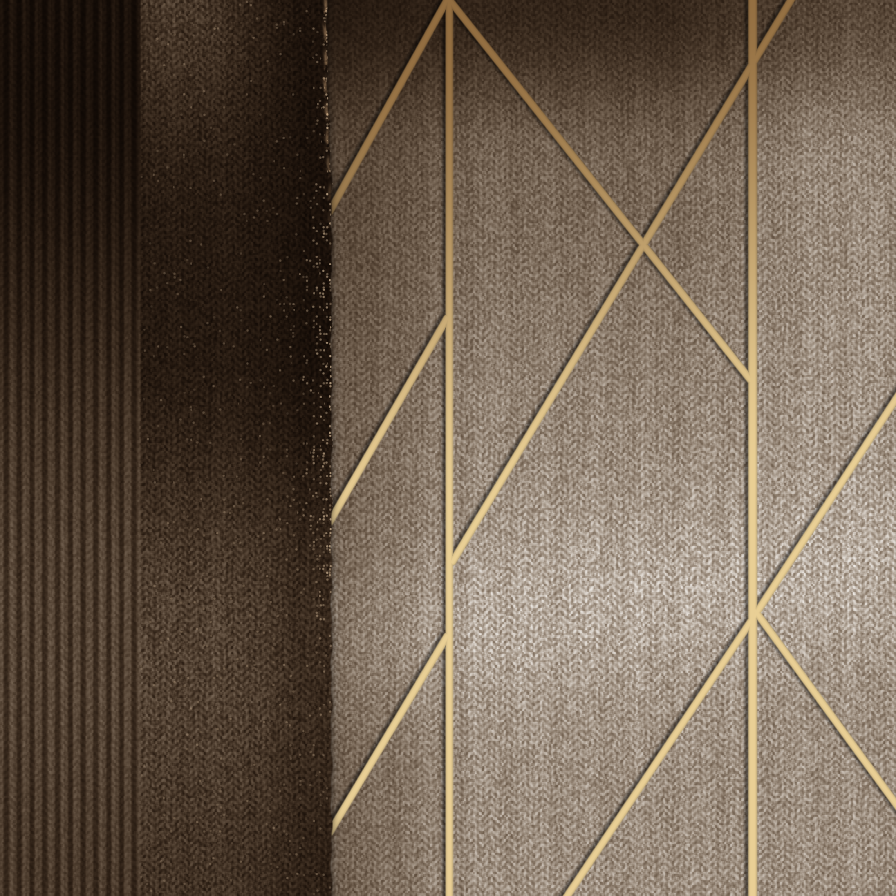
Reproduce this texture procedurally as a Shadertoy shader.

```glsl
const float STRIPE_EDGE = 0.157;
const float PANEL_EDGE = 0.370;

float hash(vec2 p) {
    vec3 q = fract(vec3(p.xyx) * 0.1031);
    q += dot(q, q.yzx + 33.33);
    return fract((q.x + q.y) * q.z);
}

float bump(float x, float center, float width) {
    float t = (x - center) / width;
    return exp(-t * t);
}

float segment(vec2 p, vec2 a, vec2 b) {
    vec2 pa = p - a, ba = b - a;
    return length(pa - ba * clamp(dot(pa, ba) / dot(ba, ba), 0.0, 1.0));
}

// Warm brown ramp: darker tones lose green and blue faster
vec3 warmTone(float tone) {
    return pow(vec3(clamp(tone, 0.01, 1.0)), vec3(1.0, 1.2, 1.43));
}

// Cellular speckles; density is the fraction of cells that shine
float sparkle(vec2 p, float scale, float density) {
    vec2 id = floor(p * scale);
    vec2 center = 0.3 + 0.4 * vec2(hash(id + 7.0), hash(id + 19.0));
    float spot = 1.0 - smoothstep(0.15, 0.55, length(fract(p * scale) - center));
    return spot * step(1.0 - density, hash(id)) * (0.4 + 0.6 * hash(id + 41.0));
}

// Fine twill whose diagonal flips between columns, plus thread grain
float weave(vec2 p) {
    float side = abs(fract(p.x * 52.0) - 0.5) * 2.0;
    float twill = sin(6.2832 * (p.y * 125.0 + side * 1.1));
    float threads = sin(p.x * 1010.0 + 0.8 * sin(p.y * 95.0));
    float grain = hash(floor(p * vec2(400.0, 330.0))) - 0.5;
    float slub = sin(p.x * 173.0 + sin(p.y * 7.0)) * sin(p.x * 67.0 + 1.0);
    return 0.3 * twill + 0.2 * threads + 1.1 * grain + 0.12 * slub;
}

float fabricLight(vec2 p) {
    float down = 1.0 - p.y;
    float light = 0.20 + 0.24 * smoothstep(0.0, 0.19, down)
                + 0.17 * smoothstep(0.1, 0.6, down);
    light += 0.10 * bump(down, 0.71 - 0.13 * (p.x - 0.4), 0.10);
    light += 0.14 * smoothstep(0.72, 0.95, p.x) * (1.0 - smoothstep(0.1, 0.7, down));
    return light * mix(0.74, 1.0, smoothstep(PANEL_EDGE, 0.56, p.x));
}

float panelLight(vec2 p) {
    float down = 1.0 - p.y;
    float light = 0.145 + 0.17 * smoothstep(0.38, 0.72, down)
                - 0.06 * smoothstep(0.75, 1.0, down);
    light += 0.13 * bump(down, 0.0, 0.15) * bump(p.x, 0.20, 0.09);
    return light * (1.0 - 0.32 * smoothstep(0.25, PANEL_EDGE, p.x));
}

float stripeLight(vec2 p, float count) {
    float down = 1.0 - p.y;
    float light = 0.10 + 0.22 * smoothstep(0.08, 0.7, down)
                - 0.04 * smoothstep(0.75, 1.0, down);
    float phase = fract(p.x / STRIPE_EDGE * count);
    float groove = 1.0 - smoothstep(0.08, 0.32, abs(phase - 0.5));
    return light * (1.08 - 0.42 * groove) + 0.025 * bump(phase, 0.9, 0.15);
}

// Distance to the inlaid metal strips
float lattice(vec2 p) {
    float d = min(abs(p.x - 0.5015), abs(p.x - 0.840) - 0.0008);
    for (int i = 0; i < 3; i++) {
        float k = float(i);
        d = min(d, segment(p, vec2(0.368, 0.071 + 0.3465 * k),
                              vec2(0.499, 0.290 + 0.3550 * k)));
    }
    d = min(d, segment(p, vec2(0.505, 0.373), vec2(0.890, 1.012)));
    d = min(d, segment(p, vec2(0.500, 1.002), vec2(0.840, 0.573)));
    d = min(d, segment(p, vec2(0.625, -0.012), vec2(0.843, 0.314)));
    d = min(d, segment(p, vec2(0.843, 0.314), vec2(1.010, 0.570)));
    return min(d, segment(p, vec2(0.843, 0.318), vec2(1.010, 0.089)));
}

void mainImage(out vec4 fragColor, in vec2 fragCoord) {
    vec2 p = fragCoord / iResolution.xy;
    float aa = 1.0 / iResolution.y;
    float down = 1.0 - p.y;
    float cloth = weave(p);

    // Woven wall covering
    float light = fabricLight(p);
    vec3 color = warmTone(light * (1.0 + 0.27 * cloth));

    // Strip shadow, then lit metal
    float shadow = 1.0 - smoothstep(0.002, 0.008, lattice(p + vec2(0.003, -0.001)));
    color *= 1.0 - 0.5 * shadow;
    float dist = lattice(p);
    vec3 gold = mix(vec3(0.55, 0.41, 0.24), vec3(0.88, 0.78, 0.56),
                    smoothstep(0.0, 0.6, down + 0.15 * (p.x - 0.5)));
    gold *= mix(0.75, 1.0, smoothstep(0.37, 0.48, p.x + 0.3 * down));
    gold *= 1.04 - 0.16 * smoothstep(0.001, 0.005, dist);
    color = mix(color, gold, 1.0 - smoothstep(0.0042 - aa, 0.0042 + aa, dist));

    // Dark panel and ribbed border
    float edge = PANEL_EDGE - 0.005 * (1.0 - smoothstep(0.05, 0.24, down))
               + 0.0012 * sin(p.y * 140.0) * sin(p.y * 53.0);
    float ribs = 1.0 - smoothstep(STRIPE_EDGE - aa, STRIPE_EDGE + aa, p.x);
    float darkLight = mix(panelLight(p), stripeLight(p, 11.0), ribs);
    vec3 panel = warmTone(darkLight * (1.0 + mix(0.42, 0.2, ribs) * cloth));

    // Scattered glitter gathers along the panel edge
    float spread = mix(0.007, 0.022, smoothstep(0.1, 0.4, down));
    float nearEdge = exp(-max(edge - p.x, 0.0) / spread);
    float fade = 1.0 - 0.85 * smoothstep(0.55, 0.82, down);
    float density = 0.025 + 0.38 * nearEdge * fade;
    float glitter = sparkle(p, 270.0, density) * (1.0 - ribs);
    glitter *= mix(0.3, 0.85, nearEdge * fade);
    panel = mix(panel, vec3(0.87, 0.76, 0.62), glitter);
    float rim = bump(p.x, edge - 0.002, 0.0022) * (1.0 - smoothstep(0.12, 0.3, down));
    panel += vec3(0.34, 0.28, 0.21) * rim * (0.5 + 0.5 * sin(p.y * 210.0 + cloth));

    float contact = exp(-max(p.x - edge, 0.0) / 0.004);
    color *= 1.0 - 0.35 * contact;
    color = mix(panel, color, smoothstep(edge - aa, edge + aa, p.x));
    fragColor = vec4(clamp(color, 0.0, 1.0), 1.0);
}
```
